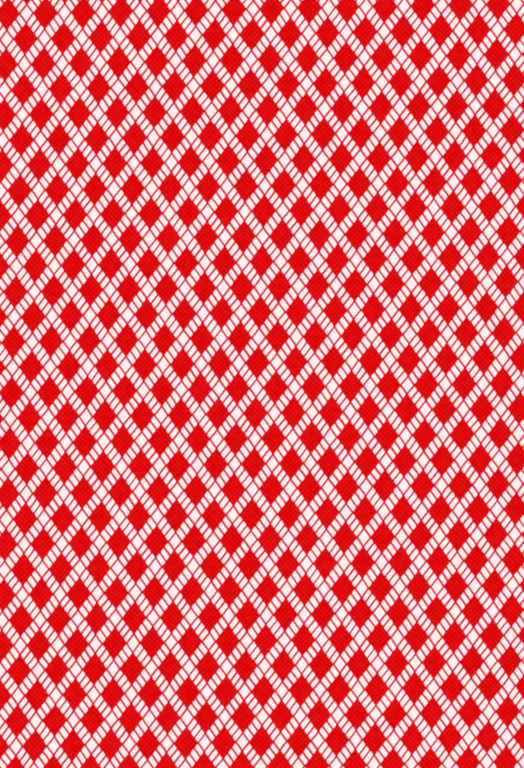
Write a Shadertoy shader that draws this pattern.

```glsl
// Red diamond lattice with crossing cream rope bands on a finely woven ground.

const vec2 PITCH = vec2(0.0491, 0.0658);   // diamond spacing, in canvas heights
const vec2 ANCHOR = vec2(0.3355, 0.5277);  // centre of one diamond
const vec2 SKEW = vec2(0.04, 0.02);        // slight lean of columns and rows
const float BAND_HALF = 0.18;              // half width of a rope, in cells
const float GAP = 0.05;                    // red line between stitches
const float STITCHES = 3.0;                // stitches along one diamond side

const vec3 RED = vec3(0.865, 0.045, 0.055);
const vec3 CRIMSON = vec3(0.86, 0.15, 0.23);
const vec3 CREAM = vec3(0.995, 0.945, 0.93);

float hash21(vec2 p) {
    p = fract(p * vec2(0.1271, 0.3117));
    p += dot(p, p.yx + 19.19);
    return fract((p.x + p.y) * p.x * 37.7);
}

float valueNoise(vec2 p) {
    vec2 i = floor(p), f = fract(p);
    f = f * f * (3.0 - 2.0 * f);
    vec2 e = vec2(1.0, 0.0);
    return mix(mix(hash21(i), hash21(i + e), f.x),
               mix(hash21(i + e.yx), hash21(i + e.xx), f.x), f.y);
}

float roundedBox(vec2 p, vec2 halfSize, float radius) {
    vec2 d = abs(p) - halfSize + radius;
    return length(max(d, 0.0)) + min(max(d.x, d.y), 0.0) - radius;
}

// Stitches of one rope: x runs across it, y along it; integers are diamond centres.
float ropeStitches(vec2 cell, float seed) {
    float across = fract(cell.x) - 0.5;
    float side = floor(cell.y + 0.5);
    float along = cell.y - side;
    float stepLength = (1.0 - 2.0 * BAND_HALF) / STITCHES;
    float last = 0.5 * (STITCHES - 1.0);
    float index = clamp(floor(along / stepLength + 0.5), -last, last);
    float wear = hash21(vec2(floor(cell.x), side * STITCHES + index) + seed) - 0.5;
    vec2 halfSize = vec2(BAND_HALF - 0.008, 0.5 * (stepLength - GAP)) + 0.014 * wear;
    return roundedBox(vec2(across, along - index * stepLength), halfSize, 0.055);
}

void mainImage(out vec4 fragColor, in vec2 fragCoord) {
    vec2 uv = fragCoord / iResolution.y;
    vec2 p = uv - ANCHOR;
    p -= SKEW * p.yx;

    // Diagonal lattice coordinates with a little print wobble
    vec2 q = p / PITCH;
    vec2 cell = vec2(q.x + q.y, q.x - q.y);
    cell += 0.025 * (vec2(valueNoise(uv * 70.0), valueNoise(uv * 70.0 + 31.0)) - 0.5);
    float pixel = length(1.0 / PITCH) / iResolution.y;
    float soft = max(0.045, 0.7 * pixel);

    // Two ropes and the cream knot where they cross
    vec2 fromCrossing = fract(cell) - 0.5;
    float knot = roundedBox(fromCrossing, vec2(BAND_HALF - 0.5 * GAP), 0.04);
    float stitches = min(ropeStitches(cell, 3.0), ropeStitches(cell.yx, 57.0));
    float cream = 1.0 - smoothstep(-soft, soft, min(knot, stitches));

    // Crimson shows between the stitches
    float bandDistance = min(abs(fromCrossing.x), abs(fromCrossing.y)) - BAND_HALF;
    float band = 1.0 - smoothstep(-soft, soft, bandDistance);

    // Fine weave and uneven ink on the red ground
    vec2 thread = sin(uv * 6.2832 * 150.0);
    float ink = 0.025 * thread.x * thread.y + 0.04 * (valueNoise(uv * 180.0) - 0.5);
    vec3 ground = RED + ink * vec3(0.8, 1.0, 0.6);

    vec3 color = mix(ground, CRIMSON, band);
    color = mix(color, CREAM + 0.25 * ink, cream);
    fragColor = vec4(clamp(color, 0.0, 1.0), 1.0);
}
```
